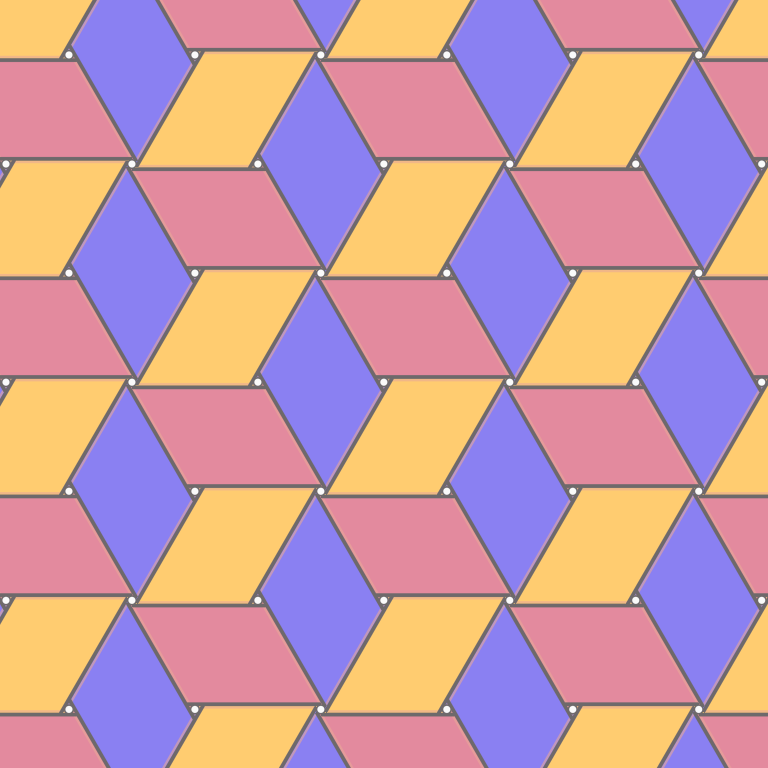
This pattern is drawn by a WebGL 1 fragment shader. Its source:

```glsl
precision highp float;
// Tumbling-block tiling of three rhombus colours with white studs at every joint.
// The plane is split into hexagons, each folded into one sixty-degree sector around
// a spoke; spokes are shifted sideways so that they form small pinwheels.

uniform vec2 u_resolution;

const float SQRT3 = 1.7320508;
const float SIXTH_TURN = 1.0471976;
const float EDGE_LENGTH = 0.164;               // rhombus side, in canvas heights
const vec2 HUB_ORIGIN = vec2(0.4178, 0.6444);  // one six-way joint
const float SHIFT = 0.041;                     // sideways offset of spokes, in sides
const float LINE_HALF = 0.0150;
const float STRIP_HALF = 0.0095;
const float STUD_RADIUS = 0.028;

const vec3 YELLOW = vec3(1.00, 0.80, 0.44);
const vec3 BLUE = vec3(0.54, 0.50, 0.95);
const vec3 PINK = vec3(0.89, 0.54, 0.62);
const vec3 LINE_GREY = vec3(0.43, 0.41, 0.42);
const vec3 STRIP_SALMON = vec3(0.91, 0.66, 0.59);
const vec3 STUD_WHITE = vec3(0.98);

vec2 rotate(vec2 p, float angle) {
  float c = cos(angle), s = sin(angle);
  return vec2(c * p.x - s * p.y, s * p.x + c * p.y);
}

// Offset from the nearest six-way joint on a centred rectangular lattice.
vec2 hexCell(vec2 p) {
  vec2 period = vec2(3.0, SQRT3);
  vec2 a = mod(p + 0.5 * period, period) - 0.5 * period;
  vec2 b = mod(p, period) - 0.5 * period;
  return dot(a, a) < dot(b, b) ? a : b;
}

// Distance to a horizontal segment at height y.
float segment(vec2 p, float x0, float x1, float y) {
  float beyond = max(abs(p.x - 0.5 * (x0 + x1)) - 0.5 * (x1 - x0), 0.0);
  return length(vec2(beyond, p.y - y));
}

// Distance to a shifted spoke running from a hub to a three-way joint.
float spoke(vec2 p) {
  return segment(p, -SHIFT / SQRT3, 1.0 + SHIFT * SQRT3, -SHIFT);
}

vec3 tileColor(float index) {
  float i = mod(index, 3.0);
  return i < 0.5 ? YELLOW : (i < 1.5 ? BLUE : PINK);
}

// Antialiased coverage of a signed distance.
float cover(float dist, float pixel) {
  return 1.0 - smoothstep(-0.7 * pixel, 0.7 * pixel, dist);
}

void main() {
  vec2 p = (gl_FragCoord.xy / u_resolution.y - HUB_ORIGIN) / EDGE_LENGTH;
  float pixel = 1.0 / (u_resolution.y * EDGE_LENGTH);

  // Fold the hexagon onto its nearest spoke.
  vec2 cell = hexCell(p);
  float sector = floor(atan(cell.y, cell.x + 1e-6) / SIXTH_TURN + 0.5);
  vec2 q = rotate(cell, -sector * SIXTH_TURN);
  vec2 corner = vec2(1.0, 0.0);

  // Gather the spokes around the hub and around the three-way joint.
  float lineDist = spoke(q);
  for (int i = 0; i < 2; i++) {
    float turn = (float(i) * 2.0 - 1.0) * SIXTH_TURN;
    lineDist = min(lineDist, spoke(rotate(q, turn)));
    lineDist = min(lineDist, spoke(rotate(q - corner, 2.0 * turn) + corner));
  }

  // Rhombus fill, chosen by the side of the shifted spokes.
  float tile = sector - 1.0 + step(-SHIFT, q.y)
             + step(-SHIFT, rotate(q, -SIXTH_TURN).y);
  vec3 color = tileColor(floor(tile + 0.5));

  // Pale strip beside each spoke, then outlines and joints.
  float stripDist = segment(q, 0.0, 1.0, -0.016) - STRIP_HALF;
  color = mix(color, STRIP_SALMON, 0.6 * cover(stripDist, pixel));
  float jointDist = min(length(q), length(q - corner));
  float outline = min(lineDist - LINE_HALF, jointDist - SHIFT);
  color = mix(color, LINE_GREY, cover(outline, pixel));
  color = mix(color, STUD_WHITE, cover(jointDist - STUD_RADIUS, pixel));

  gl_FragColor = vec4(color, 1.0);
}
```
